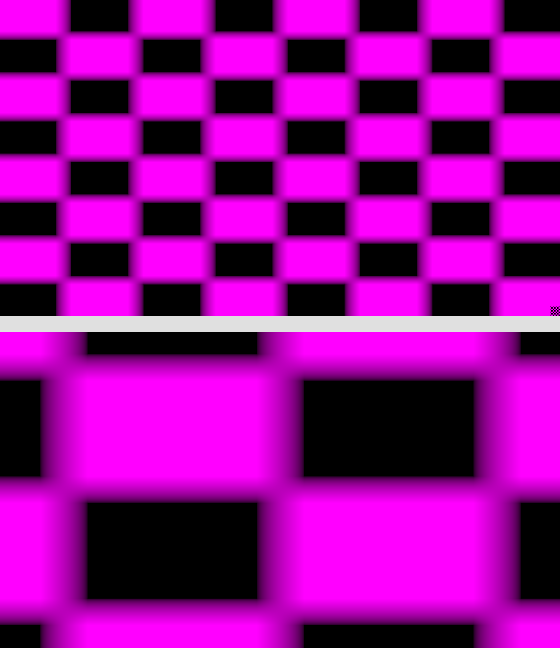
Top: the whole. Bottom: its middle third, enlarged.
This pattern is drawn by a WebGL 2 fragment shader. Its source:

```glsl
#version 300 es
precision highp float;
// Soft-edged magenta and black checkerboard with a finely checked corner patch.

uniform vec2 u_resolution;
out vec4 fragColor;

// Per-axis parity: flat for most of a cell, then a linear ramp into the next.
vec2 softParity(vec2 p) {
    vec2 ramp = clamp((fract(p) - 0.77) / 0.22, 0.0, 1.0);
    return abs(mod(floor(p), 2.0) - ramp);
}

void main() {
    vec2 uv = gl_FragCoord.xy / u_resolution;

    // Smooth exclusive-or of the two axes, blended in linear light
    vec2 parity = softParity(uv * 7.755);
    float light = parity.x + parity.y - 2.0 * parity.x * parity.y;
    float level = pow(clamp(light, 0.0, 1.0), 1.0 / 2.2);

    // Tiny checked patch in the lower right corner
    vec2 fromCorner = vec2(1.0 - uv.x, uv.y) * vec2(1.0, u_resolution.y / u_resolution.x);
    float pixel = 1.0 / u_resolution.x;
    float extent = max(fromCorner.x, fromCorner.y);
    float patchMask = 1.0 - smoothstep(-0.5, 0.5, (extent - 0.0169) / pixel);
    vec2 wave = sin(fromCorner * 384.0 * 3.14159);
    float checks = smoothstep(-0.5, 0.5, wave.x * wave.y);
    level *= 1.0 - patchMask * checks;

    vec3 magenta = vec3(1.0, 0.0, 1.0);
    fragColor = vec4(magenta * level, 1.0);
}
```
